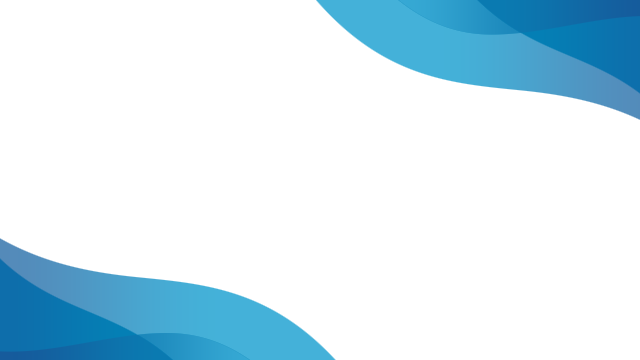
A WebGL 2 fragment shader for this background:

```glsl
#version 300 es
precision highp float;
// Layered blue gradient waves in two opposite corners of a white field.
uniform vec2 u_resolution;
out vec4 outColor;

// Cubic arc between knots (x, height, slope), continued straight past the end.
float arc(float x, vec3 a, vec3 b) {
    float span = b.x - a.x;
    float t = clamp((x - a.x) / span, 0.0, 1.0);
    float s = 1.0 - t;
    float blend = t * t * (3.0 - 2.0 * t);
    float bend = span * t * s * (a.z * s - b.z * t);
    return mix(a.y, b.y, blend) + bend + b.z * max(x - b.x, 0.0);
}

// Two arcs joined at the middle knot.
float wave(float x, vec3 a, vec3 b, vec3 c) {
    return x < b.x ? arc(x, a, b) : arc(x, b, c);
}

// Smooth coverage of the area below an edge.
float below(float edge, float y) {
    float d = edge - y;
    return clamp(d / max(fwidth(d), 1e-5) + 0.5, 0.0, 1.0);
}

// Paints the waves of one corner; p runs inward from that corner.
vec3 paintCorner(vec3 background, vec2 p) {
    float outer = below(wave(p.x, vec3(-0.051, 0.359, -0.56),
        vec3(0.331, 0.251, -0.10), vec3(0.900, 0.0, -1.15)), p.y);
    float inner = below(arc(p.x, vec3(-0.051, 0.303, -0.95),
        vec3(0.451, 0.0, -0.98)), p.y);
    float crest = below(wave(p.x, vec3(-0.051, 0.045, -0.05),
        vec3(0.412, 0.096, 0.0), vec3(0.671, 0.0, -0.80)), p.y);

    // Horizontal gradients of each layer and of their overlap.
    vec3 sky = mix(vec3(0.33, 0.54, 0.725), vec3(0.265, 0.695, 0.85),
        smoothstep(-0.08, 0.58, p.x));
    vec3 deep = mix(vec3(0.055, 0.43, 0.67), vec3(0.015, 0.50, 0.71),
        smoothstep(-0.05, 0.32, p.x));
    vec3 veil = mix(vec3(0.10, 0.52, 0.725), vec3(0.21, 0.66, 0.83),
        smoothstep(0.28, 0.66, p.x));
    vec3 overlap = mix(vec3(0.085, 0.355, 0.61), vec3(0.04, 0.48, 0.695),
        smoothstep(-0.05, 0.42, p.x));

    vec3 color = mix(background, sky, outer);
    color = mix(color, mix(deep, veil, crest * (1.0 - inner)), max(inner, crest));
    return mix(color, overlap, inner * crest);
}

void main() {
    // Canvas height is one unit; width keeps the wide proportion.
    vec2 extent = vec2(16.0 / 9.0, 1.0);
    vec2 p = gl_FragCoord.xy / u_resolution * extent;

    vec3 color = paintCorner(vec3(1.0), extent - p);
    color = paintCorner(color, p + vec2(-0.051, 0.021));
    outColor = vec4(color, 1.0);
}
```
